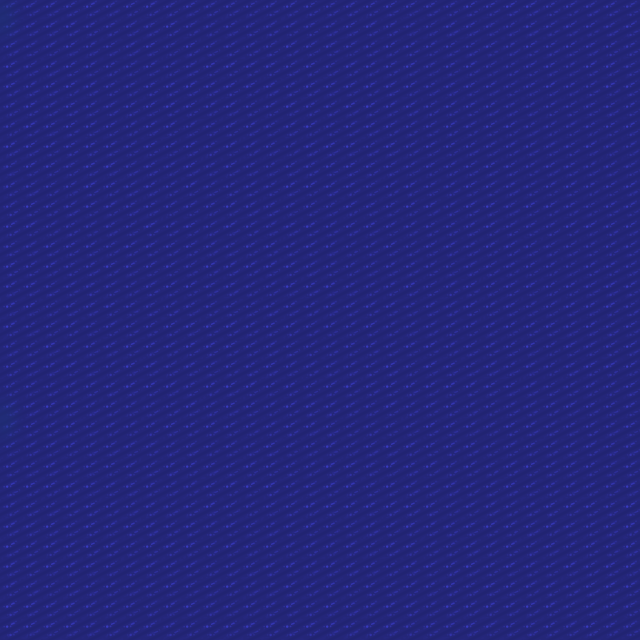
Write a three.js fragment shader that draws this texture.

```glsl
varying vec2 vUv;

#define COLS 32.0
#define ROWS 64.0
#define EDGE 0.032
#define GRAIN 9.0
#define WEAR 0.3
#define WEAK_ROW 0.62
#define GROUND vec3(0.140, 0.148, 0.472)
#define FURROW vec3(0.131, 0.140, 0.446)
#define RIB vec3(0.158, 0.164, 0.535)
#define THREAD vec3(0.220, 0.228, 0.760)
#define STAIN vec3(0.110, 0.210, 0.460)

float hash(vec2 p) {
  return fract(sin(dot(p, vec2(127.1, 311.7))) * 43758.5453);
}

float noise(vec2 p) {
  vec2 i = floor(p);
  vec2 f = fract(p);
  f = f * f * (3.0 - 2.0 * f);
  float low = mix(hash(i), hash(i + vec2(1.0, 0.0)), f.x);
  float high = mix(hash(i + vec2(0.0, 1.0)), hash(i + vec2(1.0, 1.0)), f.x);
  return mix(low, high, f.y);
}

// Soft capsule from a to b
float stitch(vec2 p, vec2 a, vec2 b, float radius) {
  vec2 ab = b - a;
  float t = clamp(dot(p - a, ab) / dot(ab, ab), 0.0, 1.0);
  return 1.0 - smoothstep(radius - EDGE, radius + EDGE, length(p - a - ab * t));
}

float knot(vec2 p, vec2 center, float radius) {
  return 1.0 - smoothstep(radius - EDGE, radius + EDGE, length(p - center));
}

float smudge(vec2 center) {
  vec2 d = (vUv - center) / vec2(0.020, 0.030);
  return exp(-dot(d, d));
}

void main() {
  // Sheared grid: each column climbs by one row
  vec2 grid = vUv * vec2(COLS, ROWS);
  grid.y -= grid.x - 0.5;
  vec2 id = floor(grid);
  float weak = 1.0 - mod(id.x + id.y, 2.0);
  vec2 p = (fract(grid) - 0.5) * vec2(1.0, COLS / ROWS);

  // Same cell without shear, weak rows slide along the rib
  vec2 slope = vec2(1.0, COLS / ROWS);
  vec2 q = p + vec2(0.0, slope.y * p.x) - weak * 0.17 * slope;

  float strength = mix(1.0, WEAK_ROW, weak) * (1.0 - WEAR * hash(id));
  float grain = noise(vUv * COLS * GRAIN);

  // Grainy diagonal rib, fullest near the threads, and its furrow
  float rib = 1.0 - smoothstep(0.03, 0.13, abs(p.y));
  rib *= 1.0 - 0.7 * smoothstep(0.15, 0.45, abs(q.x));
  float furrow = smoothstep(0.13, 0.22, abs(p.y));
  vec3 color = mix(GROUND, FURROW, furrow);
  color = mix(color, RIB, rib * smoothstep(0.25, 0.8, grain));

  // Bright threads surfacing along the rib
  float threads = 0.8 * stitch(q, vec2(0.08, 0.04), vec2(0.20, 0.09), 0.034);
  threads = max(threads, knot(q, vec2(-0.14, -0.08), 0.058));
  threads = max(threads, 0.60 * knot(q, vec2(0.03, -0.07), 0.040));
  threads = max(threads, 0.45 * knot(q, vec2(-0.29, -0.08), 0.038));
  threads = max(threads, 0.40 * knot(q, vec2(0.30, 0.18), 0.038));
  color = mix(color, THREAD, threads * strength);

  // Faint stains at the left border
  float stain = max(smudge(vec2(0.004, 0.972)), smudge(vec2(0.006, 0.343)));
  color = mix(color, STAIN, 0.4 * stain);

  gl_FragColor = vec4(color, 1.0);
}
```
